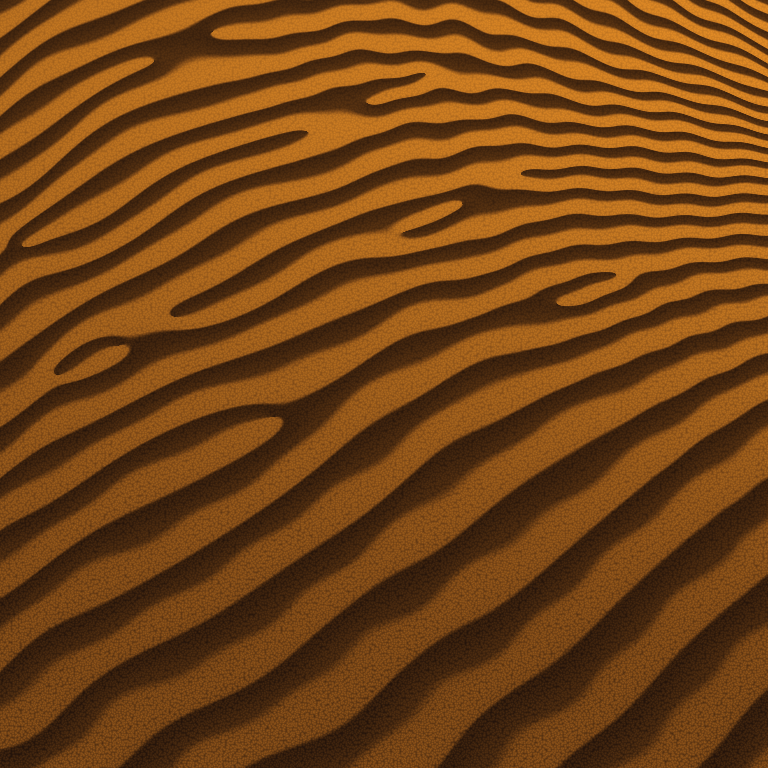
This texture is drawn by a WebGL 1 fragment shader. Its source:

```glsl
precision highp float;
uniform vec2 u_resolution;

#define RIPPLES 9.0
#define FAR_LEVEL 0.7
#define TILT 0.66
#define BEND 0.75
#define FORKS 15
#define WOBBLE 0.009
#define RIDGE_WIDTH 0.56
#define GRAIN_CELLS 330.0
#define GRAIN_STRENGTH 0.36
#define TAU 6.2831853

const vec3 SHADOW = vec3(0.14, 0.076, 0.038);
const vec3 SAND = vec3(0.50, 0.29, 0.09);
const vec3 SUNLIT = vec3(0.84, 0.515, 0.14);

vec2 hash2(vec2 p) {
  vec2 k = vec2(dot(p, vec2(127.1, 311.7)), dot(p, vec2(269.5, 183.3)));
  return fract(sin(k) * 43758.5);
}

// Cellular noise: distance to the nearest grain centre
float grainDistance(vec2 p) {
  vec2 cell = floor(p);
  float nearest = 2.0;
  for (int j = -1; j <= 1; j++) {
    for (int i = -1; i <= 1; i++) {
      vec2 c = cell + vec2(float(i), float(j));
      nearest = min(nearest, distance(p, c + hash2(c)));
    }
  }
  return nearest;
}

// Layered sines that bend the crests, finer in the far corner
float wobble(vec2 p) {
  float broad = sin(p.x * 15.0 + p.y * 8.0 + 2.0 * sin(p.y * 9.0));
  float medium = sin(p.x * 37.0 - p.y * 25.0 + 1.5 * sin(p.x * 11.0));
  float fine = sin(p.x * 88.0 + p.y * 27.0 + 2.0 * sin(p.y * 21.0));
  float far = smoothstep(1.1, 1.75, p.x + p.y);
  return WOBBLE * (broad * (1.0 - 0.4 * p.y) + 0.5 * medium + 0.6 * far * fine);
}

// Height up the slope, constant along each crest
float crestLevel(vec2 p) {
  float bend = BEND * p.x * p.x * smoothstep(0.4, 1.15, p.y);
  float nearSide = max(p.x - 0.45, 0.0) * (1.0 - p.y);
  float farSide = max(p.x - 0.6, 0.0);
  return p.y - TILT * p.x + bend - 0.9 * nearSide * nearSide
    + 1.2 * farSide * farSide * smoothstep(0.6, 1.1, p.y) + wobble(p);
}

// Crests crowd together with distance, then keep an even spacing
float crestCount(float level) {
  float beyond = max(level - FAR_LEVEL, 0.0);
  return RIPPLES * exp(min(level, FAR_LEVEL)) * (1.0 + beyond);
}

// Phase vortices split and join the crests
float forkPhase(vec2 p) {
  float phase = 0.0;
  for (int i = 1; i <= FORKS; i++) {
    float n = float(i);
    vec2 centre = vec2(0.85 * fract(n * 0.618), 0.42 + 0.54 * fract(n * 0.414 + 0.1));
    vec2 d = p - centre;
    float turn = mod(n, 2.0) * 2.0 - 1.0;
    phase += turn * atan(d.y * 1.8, d.x + 0.00001) / TAU;
  }
  return phase;
}

vec3 sandRamp(float tone) {
  vec3 low = mix(SHADOW, SAND, clamp(tone * 2.0, 0.0, 1.0));
  return mix(low, SUNLIT, clamp(tone * 2.0 - 1.0, 0.0, 1.15));
}

void main() {
  vec2 p = gl_FragCoord.xy / u_resolution;

  // Ripple position: zero at the sharp lower edge of a ridge
  float count = crestCount(crestLevel(p));
  float cycle = fract(count + forkPhase(p));
  float t = fract(cycle + 0.25) - 0.25;

  // Sharp lower edge, softer upper edge, rounded back
  float edge = clamp(1.3 * count / u_resolution.y, 0.03, 0.15);
  float width = RIDGE_WIDTH + 0.04 * sin(p.x * 27.0 + p.y * 41.0);
  float ridge = smoothstep(-edge, edge, t)
    * (1.0 - smoothstep(width - 0.09, width + 0.06, t));
  float roundness = 1.0 - pow(abs(t / width - 0.45) * 1.3, 2.0);

  // Light grows toward the far right
  float light = smoothstep(0.05, 1.0, p.y) * (0.62 + 0.38 * p.x);
  float crestTone = mix(0.42, 0.99, light) + 0.12 * (roundness - 0.7);
  float underEdge = smoothstep(0.55, 0.95, cycle) + 1.0 - smoothstep(0.0, 0.15, cycle);
  float troughTone = mix(0.18, 0.28, light) - 0.10 * underEdge;
  float tone = mix(troughTone, crestTone, ridge);

  // Grains fade with distance and in shadow
  float grain = 0.42 - grainDistance(p * GRAIN_CELLS);
  tone += grain * GRAIN_STRENGTH * mix(0.6, 1.0, ridge) * (1.0 - 0.5 * p.y);

  gl_FragColor = vec4(sandRamp(max(tone, 0.0)), 1.0);
}
```
